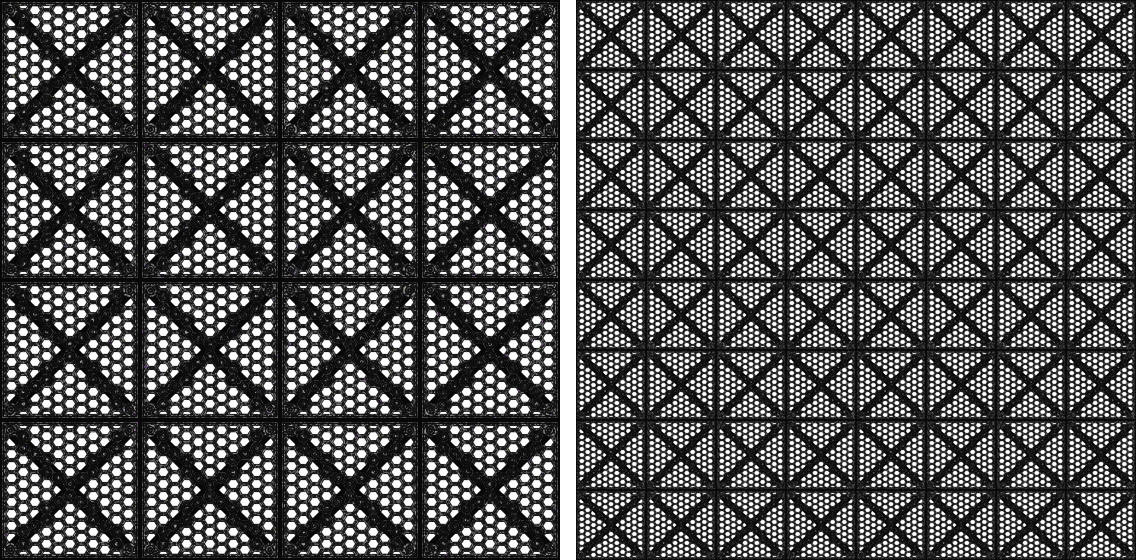
Left, the tile; right, the same tile 2 across and 2 down.
This texture is drawn by a WebGL 1 fragment shader. Its source:

```glsl
precision highp float;
// Four by four black grating panels: a honeycomb of white openings crossed by
// diagonal bars with hexagonal bosses, framed by rails and bolted at corners.
// Distance functions shape one panel; wrapped noise wears each differently.

uniform vec2 u_resolution;

const float PANELS = 4.0;
const float GRAIN = 384.0;
const vec2 HEX_PERIOD = vec2(1.7320508, 1.0);
const vec2 HEX_SCALE = vec2(10.3923, 11.7);

float hash(vec2 cell) {
  return fract(sin(dot(mod(cell, GRAIN), vec2(12.9898, 78.233))) * 43758.5453);
}

// Value noise that wraps at the canvas edges.
float grain(vec2 p) {
  vec2 i = floor(p);
  vec2 f = smoothstep(0.0, 1.0, fract(p));
  return mix(mix(hash(i), hash(i + vec2(1.0, 0.0)), f.x),
             mix(hash(i + vec2(0.0, 1.0)), hash(i + 1.0), f.x), f.y);
}

// Coverage of the region where the signed distance is negative.
float fill(float dist, float soft) {
  return 1.0 - smoothstep(-soft, soft, dist);
}

float stroke(float dist, float halfWidth, float soft) {
  return fill(abs(dist) - halfWidth, soft);
}

// Offset from the nearest honeycomb centre.
vec2 hexOffset(vec2 q) {
  vec2 a = mod(q, HEX_PERIOD) - 0.5 * HEX_PERIOD;
  vec2 b = mod(q - 0.5 * HEX_PERIOD, HEX_PERIOD) - 0.5 * HEX_PERIOD;
  return dot(a, a) < dot(b, b) ? a : b;
}

float hexRadius(vec2 p) {
  p = abs(p);
  return max(p.y, 0.8660254 * p.x + 0.5 * p.y);
}

void main() {
  vec2 uv = gl_FragCoord.xy / u_resolution;
  vec2 p = fract(uv * PANELS) - 0.5;
  vec2 side = abs(p);
  float soft = 0.7 * PANELS / min(u_resolution.x, u_resolution.y);
  float hexSoft = soft * 11.0;

  float wear = grain(uv * GRAIN);
  float patches = grain(uv * 96.0 * 2.0 + 37.0 * 0.0);
  patches = mix(0.6, 1.2, hash(floor(uv * 192.0)) * 0.5 + wear * 0.5);
  float speck = smoothstep(0.35, 0.95, wear) * patches;

  // Honeycomb openings and worn ridges around them.
  vec2 local = hexOffset(p * HEX_SCALE + vec2(0.0, 0.5));
  float hex = hexRadius(local);
  vec2 centre = abs(p - local / HEX_SCALE);
  float hole = fill(hex - 0.325, hexSoft);
  float tone = stroke(hex - 0.425, 0.05, hexSoft) * (0.1 + 0.42 * speck);

  // Diagonal bars, with a boss on every cell that lies along them.
  float across = abs(side.x - side.y) * 0.7071;
  float bar = fill(across - 0.046, soft);
  float boss = step(abs(centre.x - centre.y), 0.055);
  float round = length(local);
  float bossTone = stroke(hex - 0.43, 0.035, hexSoft) * (0.05 + 0.25 * speck)
    + stroke(round - 0.27, 0.035, hexSoft) * (0.05 + 0.14 * speck)
    + fill(round - 0.14, hexSoft) * (0.08 + 0.5 * speck);
  float solid = max(bar, boss);
  hole *= 1.0 - solid;
  tone = mix(tone, bossTone * boss, solid);
  tone += stroke(across - 0.046, 0.002, soft) * 0.12 * speck;

  // Paired rails along every panel edge, with a black seam between panels.
  vec2 inset = 0.5 - side;
  float edge = min(inset.x, inset.y);
  float rail = fill(edge - 0.043, soft);
  float railTone = stroke(edge - 0.019, 0.003, soft) * (0.12 + 0.4 * speck)
    + stroke(edge - 0.035, 0.004, soft) * (0.08 + 0.6 * speck);
  hole *= 1.0 - rail;
  tone = mix(tone, railTone, rail);

  // Round corner bolts with a scuffed collar and a dark socket.
  float bolt = length(inset - 0.075);
  float cap = fill(bolt - 0.049, soft);
  float boltTone = stroke(bolt - 0.039, 0.007, soft) * (0.06 + 0.5 * speck)
    + stroke(bolt - 0.02, 0.004, soft) * (0.1 + 0.4 * speck)
    + fill(bolt - 0.006, soft) * 0.25;
  hole *= 1.0 - cap;
  tone = mix(tone, boltTone, cap);

  // Neutral metal, with a few faint violet or green flecks.
  float fleck = step(0.985, hash(floor(uv * 256.0) + 19.0));
  float hue = step(0.5, hash(floor(uv * 256.0) + 71.0));
  vec3 tint = mix(vec3(1.0), mix(vec3(1.15, 0.8, 1.3), vec3(1.0, 1.15, 0.8), hue), fleck);
  vec3 metal = vec3(0.03) + tone * tint;
  gl_FragColor = vec4(mix(metal, vec3(0.99), hole), 1.0);
}
```
